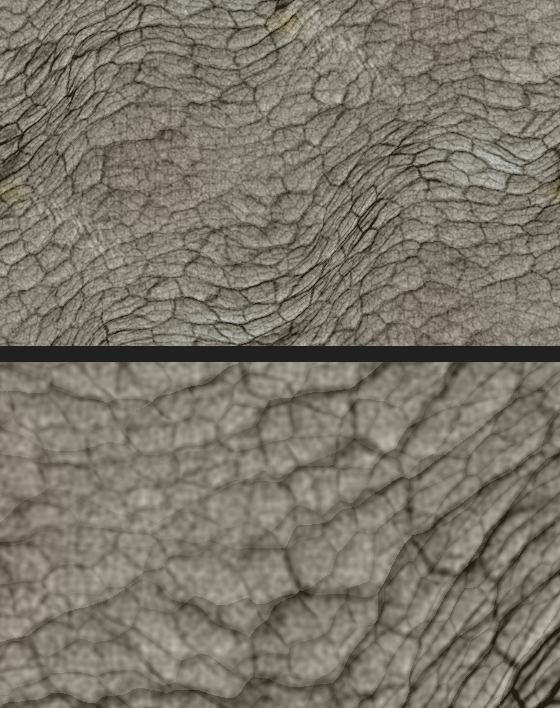
Top, the full canvas; bottom, a detail of the centre.
A Shadertoy shader for this texture:

```glsl
// Weathered grey hide: bundles of curved creases sweep over a half-drop repeat.
// A bent coordinate field carries stretched Voronoi cracks and ridged noise;
// soft masks place the deep folds, worn patches, pale fuzz and cool sheen.

vec2 hash2(vec2 c) {
    vec3 q = fract(c.xyx * vec3(0.1031, 0.1030, 0.0973));
    q += dot(q, q.yzx + 33.33);
    return fract((q.xx + q.yz) * q.zy);
}

float corner(vec2 cell, vec2 offset, vec2 f) {
    return dot(hash2(cell + offset) * 2.0 - 1.0, f - offset);
}

float gradientNoise(vec2 x) {
    vec2 i = floor(x), f = x - i;
    vec2 w = f * f * f * (f * (f * 6.0 - 15.0) + 10.0);
    return mix(mix(corner(i, vec2(0, 0), f), corner(i, vec2(1, 0), f), w.x),
               mix(corner(i, vec2(0, 1), f), corner(i, vec2(1, 1), f), w.x), w.y);
}

float blob(vec2 d, vec2 radii) {
    d /= radii;
    return exp(-dot(d, d));
}

// x: distance to the nearest crack (cross cracks run thinner), y: lean inside the cell
vec2 cracks(vec2 x) {
    vec2 cell = floor(x), f = x - cell, nearest = vec2(0.0);
    float best = 9.0, edge = 9.0;
    for (int j = -1; j <= 1; j++)
    for (int i = -1; i <= 1; i++) {
        vec2 o = vec2(i, j);
        vec2 r = o + 0.1 + 0.8 * hash2(cell + o) - f;
        if (dot(r, r) < best) { best = dot(r, r); nearest = r; }
    }
    for (int j = -2; j <= 2; j++)
    for (int i = -2; i <= 2; i++) {
        vec2 o = vec2(i, j);
        vec2 r = o + 0.1 + 0.8 * hash2(cell + o) - f;
        vec2 gap = r - nearest;
        if (dot(gap, gap) > 0.0001) {
            vec2 n = normalize(gap);
            edge = min(edge, dot(0.5 * (r + nearest), n) / mix(0.4, 1.0, abs(n.y)));
        }
    }
    return vec2(edge, nearest.y);
}

void mainImage(out vec4 fragColor, in vec2 fragCoord) {
    vec2 p = fragCoord / iResolution.y;
    vec2 wobble = vec2(gradientNoise(p * 5.0), gradientNoise(p * 5.0 + 37.0));
    vec2 q = p + 0.035 * wobble;

    // Masks and bend of the creases, gathered from the neighbouring repeats
    float bend = 0.0, folds = 0.0, worn = 0.0, calm = 0.0;
    float fuzz = 0.0, sheen = 0.0, pit = 0.0, straw = 0.0;
    vec2 home = floor(q / vec2(0.81, 0.97));
    for (int j = -1; j <= 1; j++)
    for (int i = -2; i <= 1; i++) {
        vec2 tile = home + vec2(i, j);
        vec2 d = q - vec2(0.013 + 0.81 * tile.x,
                          0.505 + 0.97 * tile.y - 0.485 * mod(tile.x, 2.0));
        vec2 b = d - vec2(0.16, 0.26);
        float across = b.x - 0.3 * b.y;
        bend += 1.1 * across * blob(vec2(across, b.y), vec2(0.26, 0.36));
        folds += blob(vec2(b.x - 0.6 * b.y, b.y), vec2(0.14, 0.32));
        worn += blob(d - vec2(0.45, 0.0), vec2(0.2, 0.24));
        calm += blob(d - vec2(0.68, 0.04), vec2(0.11, 0.12));
        fuzz += blob(vec2(dot(d, vec2(0.8, -0.6)) - 0.25, dot(d, vec2(0.6, 0.8))),
                     vec2(0.22, 0.05));
        sheen += blob(d - vec2(-0.2, 0.03), vec2(0.18, 0.08));
        pit += blob(vec2(d.x - 0.6 * d.y, d.y), vec2(0.025, 0.05));
        straw += blob(d - vec2(0.0, -0.06), vec2(0.06, 0.035));
    }

    // Coordinates along and across the creases
    vec2 flow = vec2(q.x + 0.5 * q.y, q.y - 0.45 * q.x - bend);
    vec2 ripple = 0.15 * vec2(gradientNoise(p * 32.0), gradientNoise(p * 32.0 + 11.0));
    float depth = clamp(0.62 + 0.4 * folds + 0.35 * sheen - 0.5 * calm
                        - 0.3 * worn - 0.3 * fuzz, 0.1, 1.15);
    depth *= 0.9 + 0.9 * gradientNoise(p * 9.0 + 5.0);

    // Three sizes of crease
    vec2 plate = cracks(flow * vec2(9.0, 17.0) + ripple);
    vec2 scale = cracks(flow * vec2(22.0, 36.0) + 2.0 * ripple + 50.0);
    float ridge = abs(gradientNoise(flow * vec2(4.0, 21.0) + ripple + 80.0));
    float deep = 1.0 - smoothstep(0.0, 0.17, plate.x);
    float fine = 1.0 - smoothstep(0.0, 0.22, scale.x);
    float fold = 1.0 - smoothstep(0.0, 0.11, ridge);

    // Grain, hair along the pale fuzz and upright streaks on worn skin
    float grain = gradientNoise(p * 135.0) + 0.6 * gradientNoise(p * 70.0 + 9.0);
    float hair = gradientNoise(vec2(dot(p, vec2(0.87, 0.5)) * 95.0,
                                    dot(p, vec2(-0.5, 0.87)) * 28.0));
    float streak = gradientNoise(p * vec2(110.0, 14.0));

    float tone = 0.565 + 0.08 * gradientNoise(p * 3.0 + 20.0) + 0.07 * gradientNoise(p * 17.0);
    tone += 0.17 * grain + 0.32 * fuzz * hair + 0.12 * worn * streak;
    tone += (0.11 * plate.y + 0.07 * scale.y) * (0.5 + depth);
    tone -= depth * (0.29 * deep + 0.15 * fold * (0.4 + folds)) + 0.09 * fine;
    tone += 0.04 * fuzz + 0.07 * sheen + 0.06 * straw - 0.03 * worn - 0.24 * pit;
    tone = clamp(tone, 0.13, 0.83);

    // Warm grey, browner where worn and cooler in the sheen
    vec3 color = tone + vec3(0.0, -0.014, -0.065);
    color += worn * vec3(0.012, -0.006, -0.008) + straw * vec3(0.03, 0.015, -0.04);
    color += sheen * smoothstep(0.45, 0.75, tone) * vec3(-0.015, 0.01, 0.045);
    fragColor = vec4(color, 1.0);
}
```
